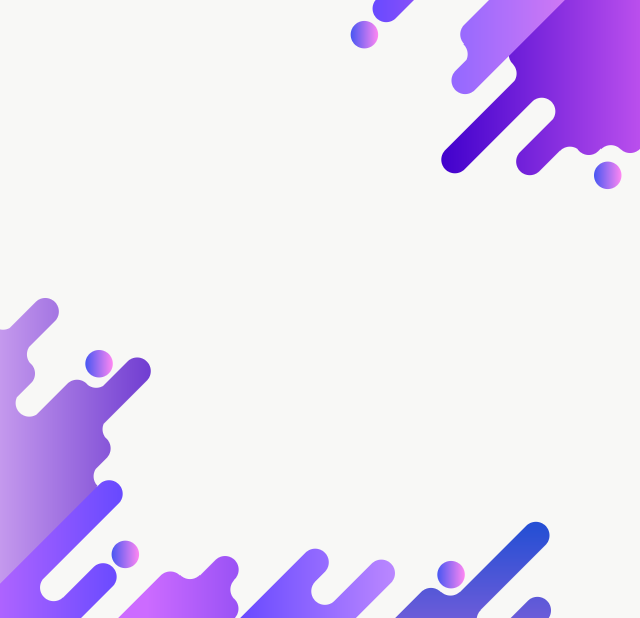
Write a WebGL 2 fragment shader that draws this background.

```glsl
#version 300 es
precision highp float;
// Pale backdrop with rounded diagonal drips in violet, pink and blue at its corners.
// Each drip is a chain of round caps and notches laid in 45-degree lanes, joined
// as distance fields and filled with a linear gradient; small dots float beside.

uniform vec2 u_resolution;
out vec4 fragColor;

const float WIDTH = 48.0;    // canvas width in drawing units
const float RADIUS = 1.02;   // half the width of a lane
const float DOT_RADIUS = 1.03;

const vec3 PAPER = vec3(0.973, 0.973, 0.965);
const vec3 INDIGO = vec3(0.25, 0.0, 0.80), ORCHID = vec3(0.73, 0.31, 0.93);
const vec3 PERIWINKLE = vec3(0.58, 0.41, 1.0), MAUVE = vec3(0.80, 0.47, 0.96);
const vec3 LILAC = vec3(0.77, 0.60, 0.93), GRAPE = vec3(0.44, 0.24, 0.82);
const vec3 VIOLET = vec3(0.68, 0.39, 1.0), IRIS = vec3(0.41, 0.29, 1.0);
const vec3 FUCHSIA = vec3(0.80, 0.42, 1.0), AMETHYST = vec3(0.60, 0.32, 0.96);
const vec3 LAVENDER = vec3(0.73, 0.53, 1.0);
const vec3 SLATE = vec3(0.42, 0.36, 0.85), COBALT = vec3(0.15, 0.31, 0.83);
const vec3 DOT_BLUE = vec3(0.28, 0.34, 0.95), DOT_PINK = vec3(1.0, 0.53, 0.95);

// Chains alternate cap, notch, cap...: x runs along the lane, y across lanes.
const vec2 CORNER_HIGH[5] = vec2[5](vec2(-57.6, -2.2), vec2(-55.55, -2.2),
    vec2(-48.43, -0.18), vec2(-55.6, 1.86), vec2(-52.3, 3.89));
const vec2 CORNER_LOW[5] = vec2[5](vec2(-52.3, 3.89), vec2(-54.5, 5.95),
    vec2(-56.5, 5.95), vec2(-56.75, 8.04), vec2(-58.8, 8.04));
const vec2 LEFT_HIGH[5] = vec2[5](vec2(14.05, -15.85), vec2(16.17, -15.85),
    vec2(18.65, -13.85), vec2(16.13, -11.83), vec2(14.1, -11.83));
const vec2 LEFT_MID[5] = vec2[5](vec2(14.1, -11.83), vec2(12.95, -9.85),
    vec2(16.0, -7.83), vec2(18.03, -7.83), vec2(20.37, -5.82));
const vec2 LEFT_LOW[5] = vec2[5](vec2(20.37, -5.82), vec2(16.17, -3.85),
    vec2(14.14, -3.85), vec2(13.2, -1.83), vec2(11.1, -1.83));
const vec2 FLOOR_PINK[5] = vec2[5](vec2(10.78, 7.29), vec2(12.86, 7.29),
    vec2(14.5, 9.37), vec2(14.45, 11.43), vec2(12.42, 11.43));
const vec2 FLOOR_BLUE[5] = vec2[5](vec2(23.73, 21.98), vec2(25.8, 21.98),
    vec2(32.8, 24.04), vec2(25.9, 26.1), vec2(28.9, 28.1));
const vec2 DOTS[5] = vec2[5](vec2(27.33, 43.75), vec2(45.58, 33.2),
    vec2(7.43, 19.07), vec2(9.4, 4.77), vec2(33.83, 3.25));

// Endless lane, solid below its round cap
float lane(vec2 q, vec2 cap) {
    return length(vec2(max(q.x - cap.x, 0.0), q.y - cap.y)) - RADIUS;
}

// Two capped lanes, with the space between them filled up to a round notch
float span(vec2 q, vec2 capA, vec2 notch, vec2 capB) {
    float cut = lane(vec2(-q.x, q.y), vec2(-notch.x, notch.y));
    float between = max(capA.y - q.y, q.y - capB.y);
    float web = max(max(q.x - notch.x, between), -cut);
    return min(web, min(lane(q, capA), lane(q, capB)));
}

float chain(vec2 q, vec2 e[5]) {
    return min(span(q, e[0], e[1], e[2]), span(q, e[2], e[3], e[4]));
}

vec3 ramp(vec3 from, vec3 to, float start, float end, float x) {
    return mix(from, to, clamp((x - start) / (end - start), 0.0, 1.0));
}

void main() {
    float unit = WIDTH / u_resolution.x;
    vec2 p = gl_FragCoord.xy * unit;
    vec2 rising = vec2(p.x + p.y, p.x - p.y) * inversesqrt(2.0);
    vec2 falling = vec2(-rising.x, rising.y);
    vec3 color = PAPER;

    // Antialiased fill of a distance field
    #define PAINT(dist, ink) color = mix(color, ink, clamp(0.5 - (dist) / unit, 0.0, 1.0))

    // Upper right corner
    float corner = min(chain(falling, CORNER_HIGH), chain(falling, CORNER_LOW));
    PAINT(corner, ramp(INDIGO, ORCHID, 33.0, 48.0, p.x));
    float fringe = span(falling, vec2(-56.08, -5.82), vec2(-53.98, -5.82), vec2(-53.17, -3.84));
    PAINT(fringe, ramp(PERIWINKLE, MAUVE, 34.0, 42.0, p.x));
    PAINT(lane(falling, vec2(-52.8, -11.84)), ramp(IRIS, AMETHYST, 28.0, 33.0, p.x));

    // Left side, then the brighter drip in front of it
    float left = min(chain(rising, LEFT_HIGH), chain(rising, LEFT_MID));
    left = min(left, chain(rising, LEFT_LOW));
    PAINT(left, ramp(LILAC, GRAPE, 0.0, 11.3, p.x));
    float front = span(rising, vec2(12.37, -0.8), vec2(4.46, 1.23), vec2(7.65, 3.28));
    PAINT(front, ramp(VIOLET, IRIS, 0.0, 9.0, p.x));

    // Bottom edge
    PAINT(chain(rising, FLOOR_PINK), ramp(FUCHSIA, AMETHYST, 11.0, 18.0, p.x));
    float middle = span(rising, vec2(19.67, 13.76), vec2(18.65, 15.81), vec2(22.6, 17.85));
    PAINT(middle, ramp(IRIS, LAVENDER, 18.0, 29.6, p.x));
    PAINT(chain(rising, FLOOR_BLUE), ramp(SLATE, COBALT, 0.0, 6.8, p.y));

    // Floating dots
    for (int i = 0; i < DOTS.length(); i++) {
        vec2 offset = p - DOTS[i];
        PAINT(length(offset) - DOT_RADIUS, ramp(DOT_BLUE, DOT_PINK, -DOT_RADIUS, DOT_RADIUS, offset.x));
    }

    fragColor = vec4(color, 1.0);
}
```
